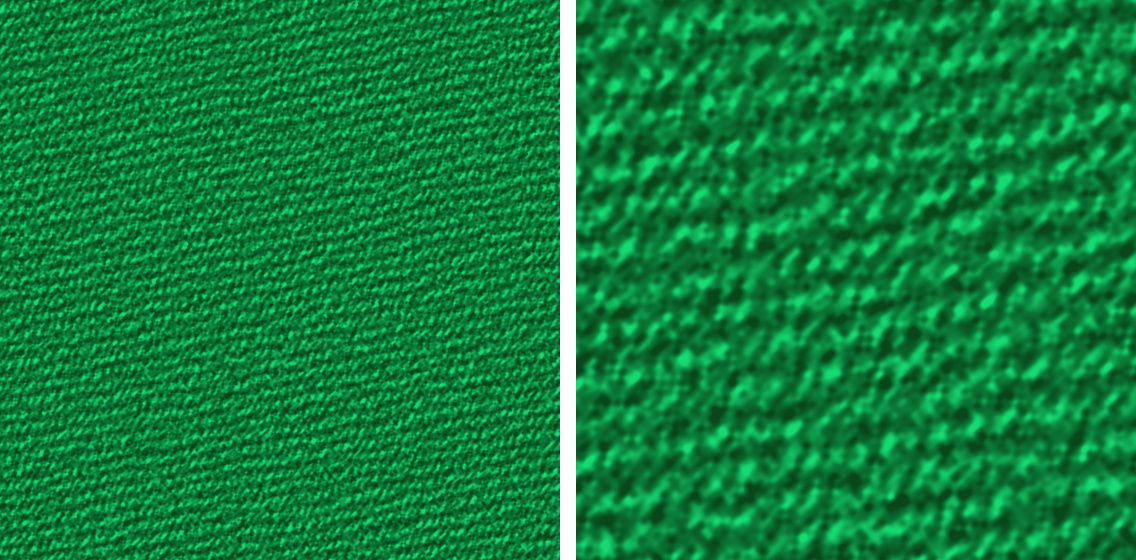
Left: the whole. Right: its middle third, enlarged.
This texture is drawn by a WebGL 2 fragment shader. Its source:

```glsl
#version 300 es
precision highp float;

uniform vec2 u_resolution;
out vec4 fragColor;

const float TAU = 6.2831853;

float hash(vec2 cell) {
  return fract(sin(dot(cell, vec2(127.1, 311.7))) * 43758.5453);
}

// Smooth value noise, centred on zero
float noise(vec2 p) {
  vec2 cell = floor(p);
  vec2 f = fract(p);
  f = f * f * (3.0 - 2.0 * f);
  float low = mix(hash(cell), hash(cell + vec2(1.0, 0.0)), f.x);
  float high = mix(hash(cell + vec2(0.0, 1.0)), hash(cell + vec2(1.0)), f.x);
  return mix(low, high, f.y) - 0.5;
}

vec2 rotate(vec2 p, float angle) {
  float c = cos(angle);
  float s = sin(angle);
  return vec2(c * p.x + s * p.y, c * p.y - s * p.x);
}

// Gently climbing rows, bent by the warp
float rowWave(vec2 p, float rows, float slope, float warp) {
  return sin(TAU * rows * (p.y - slope * p.x) + warp);
}

// Slanted stitches that cross the rows
float stitchWave(vec2 p, float stitches, float lean, float warp) {
  return sin(TAU * stitches * (p.x - lean * p.y) + warp);
}

// Short raised fibres: a lit side next to a shaded side, without broad drift
float fibres(vec2 p, float angle, vec2 density) {
  vec2 q = rotate(p, angle) * density;
  return noise(q) - noise(q - vec2(0.0, 1.0));
}

// Fuzz of loose thread ends
float fuzz(vec2 p, float angle, vec2 density) {
  return noise(rotate(p, angle) * density + 13.0);
}

float weaveTone(vec2 p) {
  float rowWarp = 2.4 * noise(p * 30.0) + 1.4 * noise(p * 9.0 + 31.0);
  float stitchWarp = 4.5 * noise(p * vec2(28.0, 46.0) + 57.0);
  float row = rowWave(p, 41.0, 0.2, rowWarp);
  float stitch = stitchWave(p, 68.0, 0.55, stitchWarp);

  float tone = 0.455;
  tone += 0.25 * row;
  tone += (0.21 + 0.07 * row) * stitch;
  tone += 0.38 * fibres(p, 0.85, vec2(115.0, 130.0));
  tone += 0.92 * fuzz(p, 0.7, vec2(215.0, 250.0));
  return tone;
}

vec3 clothColor(float tone) {
  vec3 shade = vec3(0.035, 0.325, 0.13);
  vec3 middle = vec3(0.04, 0.49, 0.228);
  vec3 light = vec3(0.07, 0.75, 0.385);
  vec3 color = mix(shade, middle, min(tone * 2.0, 1.0));
  return mix(color, light, max(tone * 2.0 - 1.0, 0.0));
}

void main() {
  vec2 p = gl_FragCoord.xy / min(u_resolution.x, u_resolution.y);
  float tone = clamp(weaveTone(p), -0.15, 1.2);
  fragColor = vec4(clothColor(tone), 1.0);
}
```
